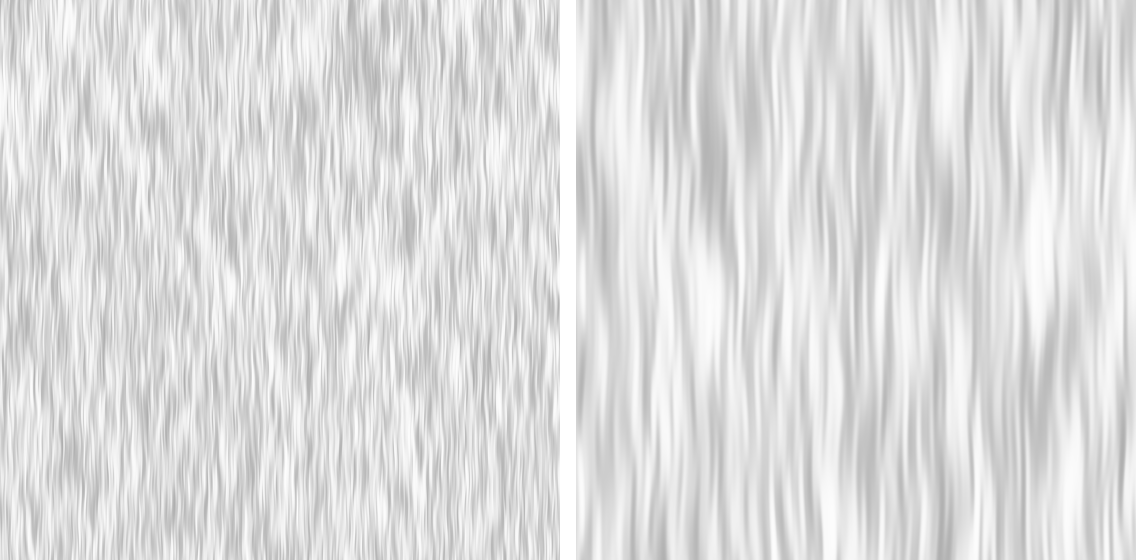
Left, the full canvas; right, a detail of the centre.
Reproduce this texture procedurally as a WebGL 2 fragment shader.

```glsl
#version 300 es
precision highp float;

uniform vec2 u_resolution;
out vec4 fragColor;

const float TAU = 6.2831853;
const float MEAN_GREY = 0.866;
const float CONTRAST = 0.086;
const float HIGHLIGHT_ROOM = 0.13;   // soft limit above the mean
const float SHADOW_ROOM = 0.21;      // soft limit below the mean
const float WOBBLE = 0.35;           // sideways drift, in strand widths
const int SINES = 4;

// Per layer, fine to broad: strands across, waves along, strength
const vec4 STRANDS = vec4(380.0, 190.0, 70.0, 18.0);
const vec4 WAVES = vec4(5.5, 3.5, 3.0, 2.5);
const vec4 STRENGTH = vec4(0.72, 0.60, 0.32, 0.22);

float hash(vec2 p) {
    vec3 q = fract(vec3(p.xyx) * 0.1031);
    q += dot(q, q.yzx + 33.33);
    return fract((q.x + q.y) * q.z);
}

// Brightness along one strand: sines of random pitch and phase, unit variance
float strand(float column, float y, float waves, float seed) {
    float sum = 0.0;
    for (int k = 0; k < SINES; k++) {
        float id = seed + float(k) * 7.0;
        float pitch = waves * (0.1 + 1.7 * hash(vec2(column, id)));
        float phase = hash(vec2(column, id + 3.0));
        sum += sin(TAU * (y * pitch + phase));
    }
    return sum * sqrt(2.0 / float(SINES));
}

// Neighbouring strands blended across their width
float strandLayer(vec2 uv, float count, float waves, float seed) {
    float drift = sin(uv.y * 31.0 + uv.x * 47.0 + seed)
                + 0.5 * sin(uv.y * 73.0 - uv.x * 29.0);
    float x = uv.x * count + WOBBLE * drift + 10.0;
    float column = floor(x);
    float left = strand(column, uv.y, waves, seed);
    float right = strand(column + 1.0, uv.y, waves, seed);
    return mix(left, right, smoothstep(0.0, 1.0, x - column));
}

// Compress both tails so highlights and shadows stay gentle
float softLimit(float value) {
    float room = value > 0.0 ? HIGHLIGHT_ROOM : SHADOW_ROOM;
    return room * tanh(value / room);
}

void main() {
    vec2 uv = gl_FragCoord.xy / u_resolution;
    float grain = 0.0;
    for (int i = 0; i < 4; i++) {
        float seed = 11.0 + 53.0 * float(i);
        grain += STRENGTH[i] * strandLayer(uv, STRANDS[i], WAVES[i], seed);
    }
    float grey = MEAN_GREY + softLimit(grain * CONTRAST);
    fragColor = vec4(vec3(grey), 1.0);
}
```
